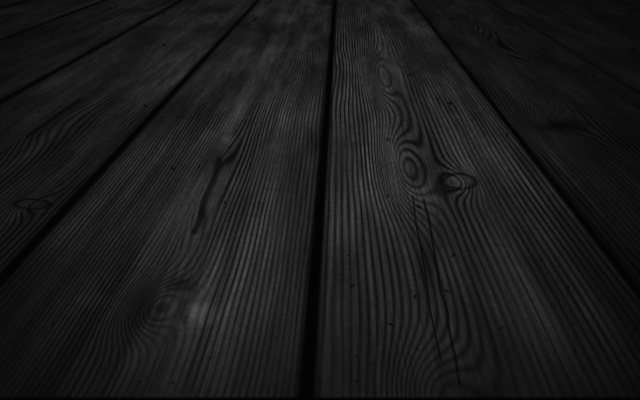
Reproduce this texture procedurally as a WebGL 2 fragment shader.

```glsl
#version 300 es
precision highp float;
// Dark weathered floor boards running away in perspective, with grain, knots and cracks.
uniform vec2 u_resolution;
out vec4 outColor;

const vec2 VANISH = vec2(0.854, 1.225);
const float BOARD_WIDTH = 0.85;
const float SEAM_OFFSET = -0.073;

// Swirls bend the grain: centre, radius across the board, radius in height
const int SWIRLS = 10;
const vec4 SWIRL[SWIRLS] = vec4[](
  vec4(1.010, 0.580, 0.085, 0.100), vec4(0.52, 0.530, 0.045, 0.130),
  vec4(0.38, 0.230, 0.075, 0.075), vec4(0.95, 0.810, 0.080, 0.070),
  vec4(1.10, 0.000, 0.095, 0.130), vec4(1.39, 0.690, 0.120, 0.050),
  vec4(0.13, 0.700, 0.130, 0.080), vec4(0.08, 0.490, 0.050, 0.035),
  vec4(1.23, 0.880, 0.120, 0.060), vec4(1.15, 0.545, 0.060, 0.035));
const float SWIRL_PULL[SWIRLS] = float[](0.16, 0.06, 0.12, 0.13, 0.15, 0.13, 0.12, 0.06, 0.13, -0.07);

// Stains are soft ellipses: centre and radii; then tone and rim darkness
const int STAINS = 10;
const vec4 STAIN[STAINS] = vec4[](
  vec4(1.146, 0.546, 0.040, 0.018), vec4(0.080, 0.490, 0.038, 0.012),
  vec4(0.505, 0.215, 0.052, 0.036), vec4(0.235, 0.250, 0.060, 0.030),
  vec4(1.405, 0.685, 0.055, 0.014), vec4(0.570, 0.650, 0.030, 0.015),
  vec4(1.065, 0.340, 0.030, 0.090), vec4(1.040, 0.560, 0.035, 0.025),
  vec4(0.360, 0.230, 0.045, 0.070), vec4(0.455, 0.290, 0.030, 0.018));
const vec2 STAIN_TONE[STAINS] = vec2[](
  vec2(0.15, 0.6), vec2(-0.1, 0.6), vec2(0.5, 0.1), vec2(0.3, 0.1),
  vec2(-0.75, 0.1), vec2(0.3, 0.1), vec2(-0.4, 0.0), vec2(-0.3, 0.0),
  vec2(-0.3, 0.0), vec2(-0.45, 0.0));

float hash(vec2 p) {
  p = fract(p * vec2(0.1031, 0.1137));
  p += dot(p, p.yx + 33.33);
  return fract((p.x + p.y) * p.x * 17.0);
}

float noise(vec2 p) {
  vec2 i = floor(p), f = fract(p);
  f = f * f * (3.0 - 2.0 * f);
  return mix(mix(hash(i), hash(i + vec2(1, 0)), f.x),
             mix(hash(i + vec2(0, 1)), hash(i + vec2(1, 1)), f.x), f.y);
}

float fbm(vec2 p) {
  return 0.55 * noise(p) + 0.3 * noise(p * 2.1 + 7.0) + 0.15 * noise(p * 4.3 + 19.0);
}

// Position across the floor, constant along each board
float across(vec2 p) { return (p.x - VANISH.x) / (VANISH.y - p.y); }

float segment(vec2 p, vec2 a, vec2 b) {
  vec2 ab = b - a;
  return length(p - a - ab * clamp(dot(p - a, ab) / dot(ab, ab), 0.0, 1.0));
}

float crack(vec2 p, vec2 a, vec2 b, float width) {
  float wobble = 0.008 * (noise(vec2(a.x * 40.0, p.y * 18.0)) - 0.5);
  return 1.0 - smoothstep(width * 0.2, width, segment(p + vec2(wobble, 0.0), a, b));
}

float grainHeight(vec2 p, float s, float depth, float board) {
  float g = s + 0.035 * noise(vec2(s * 5.0 + board * 13.0, depth * 2.0))
          + 0.006 * noise(vec2(s * 22.0, depth * 6.0));
  for (int i = 0; i < SWIRLS; i++) {
    vec2 q = vec2(s - across(SWIRL[i].xy), p.y - SWIRL[i].y) / SWIRL[i].zw;
    g += SWIRL_PULL[i] * exp(-dot(q, q));
  }
  return g;
}

// Short dark nicks scattered one per grid cell
float nicks(vec2 p, float cells) {
  vec2 id = floor(p * cells), f = fract(p * cells) - 0.5;
  vec2 shift = vec2(hash(id + 3.0), hash(id + 11.0)) - 0.5;
  float turn = 3.0 * hash(id + 23.0);
  vec2 q = mat2(cos(turn), sin(turn), -sin(turn), cos(turn)) * (f - 0.5 * shift);
  float size = 0.05 + 0.09 * hash(id + 31.0);
  return step(0.76, hash(id + 47.0)) * (1.0 - smoothstep(0.3, 1.0, length(q / vec2(size, size * 0.5))));
}

void main() {
  vec2 p = gl_FragCoord.xy / u_resolution.y;
  p.x *= 1.6 * u_resolution.y / u_resolution.x;
  float s = across(p);
  float depth = 1.0 / (VANISH.y - p.y);
  float boardCoord = (s - SEAM_OFFSET) / BOARD_WIDTH;
  float board = floor(boardCoord);
  float rightSide = smoothstep(0.76, 0.79, s);

  // Broad light, strongest on the two middle boards
  vec2 lit = (p - vec2(0.80, 0.55)) / vec2(0.88, 0.64);
  float tone = 0.192 * exp(-dot(lit, lit)) * (1.0 - 0.3 * rightSide);
  tone *= 0.55 + 0.9 * fbm(vec2(s * 6.0 + board * 5.0, depth * 3.0));
  tone *= 0.8 + 0.4 * noise(vec2(s * 28.0, depth * 2.0));

  // Growth rings, faded where they are too fine to resolve
  float rings = grainHeight(p, s, depth, board) * (board == -1.0 ? 64.0 : 46.0);
  float fine = smoothstep(0.75, 0.25, fwidth(rings));
  float line = pow(0.5 + 0.5 * cos(6.28318 * rings), 1.8);
  float strength = 0.15 + 0.65 * noise(vec2(s * 10.0, depth * 3.0) + board * 9.0);
  strength *= mix(0.75, 1.0, smoothstep(0.0, 0.4, p.y));
  tone *= 1.0 - strength * mix(0.36, line, fine);

  // Fibres and dust
  tone *= 0.8 + 0.4 * noise(vec2(s * 200.0, depth * 9.0));
  tone *= 0.9 + 0.2 * noise(p * 150.0);

  // Knots and stains with ragged rims
  float ragged = 0.3 * (noise(p * 45.0) - 0.5);
  for (int i = 0; i < STAINS; i++) {
    float d = length((p - STAIN[i].xy) / STAIN[i].zw) + ragged;
    float rim = exp(-pow((d - 1.0) * 5.0, 2.0));
    tone *= (1.0 + STAIN_TONE[i].x * exp(-d * d)) * (1.0 - STAIN_TONE[i].y * rim);
  }

  // Cracks and nicks
  float damage = crack(p, vec2(1.06, 0.50), vec2(1.15, 0.04), 0.005);
  damage = max(damage, crack(p, vec2(1.03, 0.51), vec2(1.10, 0.10), 0.004));
  damage = max(damage, crack(p, vec2(0.55, 0.60), vec2(0.488, 0.42), 0.012));
  damage = max(damage, crack(p, vec2(0.07, 0.66), vec2(0.20, 0.75), 0.008));
  damage = max(damage, nicks(p, 13.0));
  tone *= 1.0 - 0.6 * damage;

  // Gaps between boards, slimmer on the right
  float gap = abs(boardCoord - floor(boardCoord + 0.5)) * BOARD_WIDTH;
  float soft = fwidth(s);
  float slim = mix(1.0, 0.65, smoothstep(0.5, 0.7, s));
  float open = smoothstep(0.012 * slim - soft, 0.026 * slim + soft, gap);
  open *= 1.0 - 0.4 * exp(-gap * 25.0);
  tone *= mix(1.0, open, 1.0 - 0.8 * smoothstep(1.1, 2.2, s));
  tone *= smoothstep(0.002, 0.010, p.y);

  outColor = vec4(vec3(tone + 0.012), 1.0);
}
```
